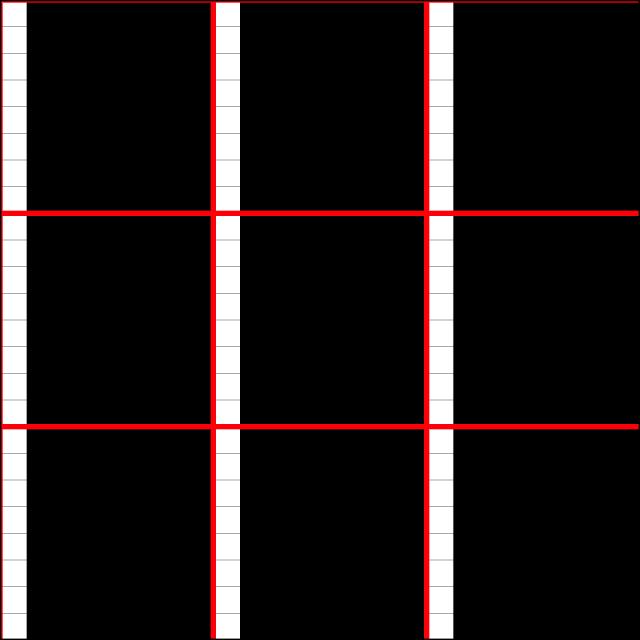
Write a Shadertoy shader that draws this pattern.

```glsl
// Red grid of black cells, each with a white strip ruled by hairlines on its left.
#define CELLS 3.0
#define LINE_HALF 0.0125
#define STRIP_WIDTH 0.125
#define TICKS 8.0
#define TICK_HALF 0.0008
#define MARGIN 0.0065
#define BLACK vec3(0.0)
#define WHITE vec3(1.0)
#define RED vec3(1.0, 0.0, 0.03)

// Share of a pixel centred at x that lies between lo and hi.
float coverage(float x, float lo, float hi, float px) {
    return clamp((min(x + 0.5 * px, hi) - max(x - 0.5 * px, lo)) / px, 0.0, 1.0);
}

// Band of the given half width around the nearest multiple of spacing.
float band(float x, float spacing, float halfWidth, float px) {
    float offset = x - spacing * floor(x / spacing + 0.5);
    return coverage(offset, -halfWidth, halfWidth, px);
}

void mainImage(out vec4 fragColor, in vec2 fragCoord) {
    // Cell units, measured from the upper left corner
    float px = CELLS / min(iResolution.x, iResolution.y);
    vec2 p = CELLS * fragCoord / iResolution.xy;
    p.y = CELLS - p.y;

    // White strip with thin dark rules
    float strip = coverage(fract(p.x), 0.0, STRIP_WIDTH, px);
    float tick = band(p.y, 1.0 / TICKS, TICK_HALF, px);
    vec3 color = mix(BLACK, WHITE, strip * (1.0 - tick));

    // Red lines start each cell; the right and bottom edges stay open
    float vertical = band(p.x, 1.0, LINE_HALF, px) * step(p.x, CELLS - 0.5);
    float horizontal = band(p.y, 1.0, LINE_HALF, px) * step(p.y, CELLS - 0.5);
    color = mix(color, RED, max(vertical, horizontal));

    // Narrow black margin around the canvas
    float inside = coverage(p.x, MARGIN, CELLS - MARGIN, px)
                 * coverage(p.y, MARGIN, CELLS - MARGIN, px);
    fragColor = vec4(mix(BLACK, color, inside), 1.0);
}
```
